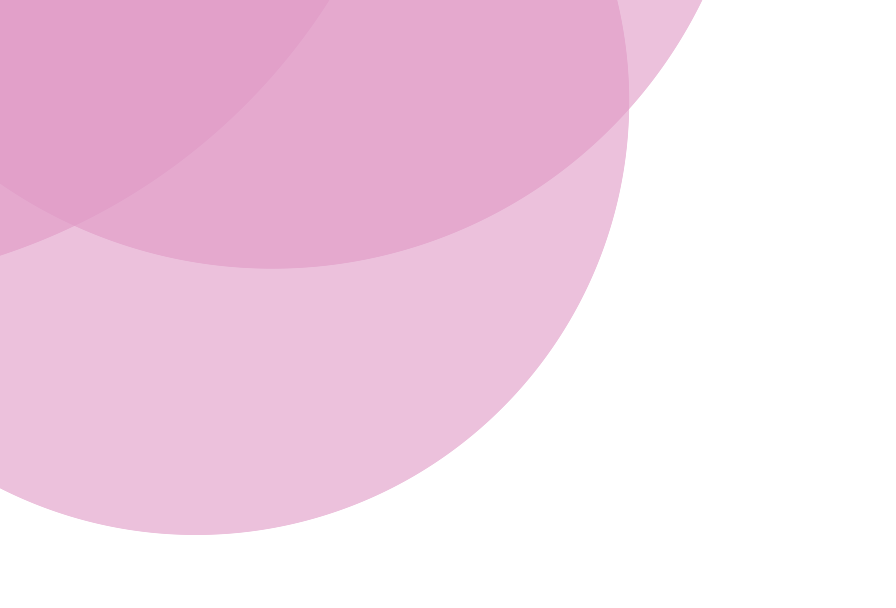
Write a WebGL 2 fragment shader that draws this background.

```glsl
#version 300 es
precision highp float;
// Three large translucent pink discs overlap in the upper left of a white canvas.
// Each disc is a signed distance function turned into soft-edged coverage,
// then blended over the layers below, so overlaps grow deeper in colour.

uniform vec2 u_resolution;
out vec4 fragColor;

const vec3 WHITE = vec3(1.0);
const vec3 PINK = vec3(0.878, 0.604, 0.776);
const float OPACITY = 0.613;

float circleDistance(vec2 point, vec2 center, float radius) {
  return length(point - center) - radius;
}

// Coverage of a shape, with an edge one pixel wide
float coverage(float dist, float pixel) {
  return 1.0 - smoothstep(-0.5 * pixel, 0.5 * pixel, dist);
}

vec3 blendDisc(vec3 base, vec2 point, vec2 center, float radius, float pixel) {
  float alpha = OPACITY * coverage(circleDistance(point, center, radius), pixel);
  return mix(base, PINK, alpha);
}

void main() {
  // Units of canvas height, origin at the lower left
  float pixel = 1.0 / u_resolution.y;
  vec2 point = gl_FragCoord.xy * pixel;

  // Lower disc, upper disc, and the broad arc in the corner
  vec3 color = WHITE;
  color = blendDisc(color, point, vec2(0.322, 0.833), 0.713, pixel);
  color = blendDisc(color, point, vec2(0.448, 1.345), 0.787, pixel);
  color = blendDisc(color, point, vec2(-0.316, 1.546), 1.017, pixel);

  fragColor = vec4(color, 1.0);
}
```
